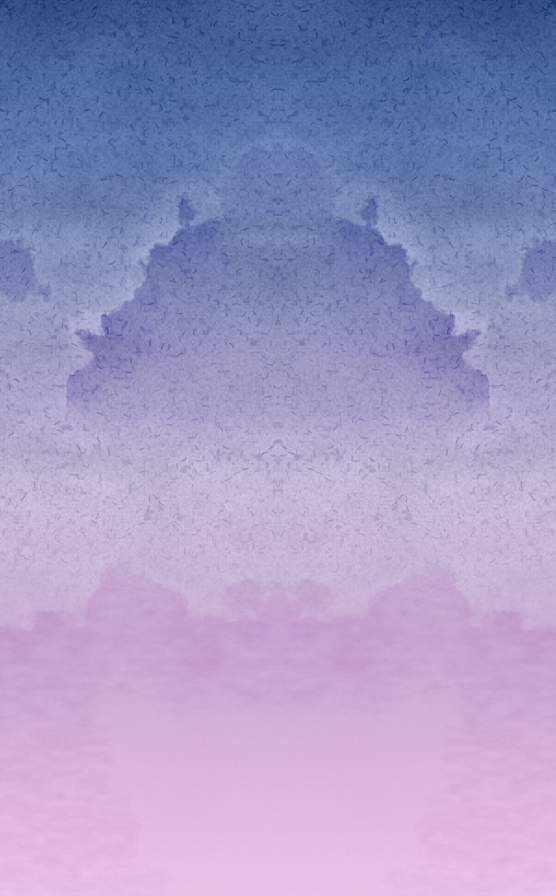
Give the GLSL for this background, as a WebGL 1 fragment shader.

```glsl
precision highp float;
// Mirrored watercolour sky: a vertical wash from blue through lilac to pink,
// cloud banks with ragged noisy rims that glow outside and fade inside,
// and a paper layer of grain, specks and short scattered fibres.
uniform vec2 u_resolution;

float hash(vec2 p) {
  vec3 q = fract(vec3(p.xyx) * 0.1031);
  q += dot(q, q.yzx + 33.33);
  return fract((q.x + q.y) * q.z);
}

float noise(vec2 p) {
  vec2 i = floor(p), f = fract(p);
  f = f * f * (3.0 - 2.0 * f);
  return mix(mix(hash(i), hash(i + vec2(1, 0)), f.x),
             mix(hash(i + vec2(0, 1)), hash(i + vec2(1, 1)), f.x), f.y);
}

// Layered noise centred on zero
float fbm(vec2 p) {
  float sum = 0.0, amp = 0.5;
  for (int i = 0; i < 5; i++) {
    sum += amp * (noise(p) - 0.5);
    p = mat2(1.6, 1.2, -1.2, 1.6) * p + 7.3;
    amp *= 0.55;
  }
  return sum;
}

float ramp(float a, float b, float x) { return clamp((x - a) / (b - a), 0.0, 1.0); }

// Vertical wash; t runs from the top to the bottom
vec3 wash(float t) {
  vec3 c = mix(vec3(0.25, 0.345, 0.565), vec3(0.305, 0.405, 0.625), ramp(0.0, 0.10, t));
  c = mix(c, vec3(0.385, 0.475, 0.67), ramp(0.10, 0.20, t));
  c = mix(c, vec3(0.475, 0.53, 0.70), ramp(0.20, 0.28, t));
  c = mix(c, vec3(0.595, 0.595, 0.75), ramp(0.28, 0.38, t));
  c = mix(c, vec3(0.67, 0.64, 0.785), ramp(0.38, 0.46, t));
  c = mix(c, vec3(0.755, 0.705, 0.83), ramp(0.46, 0.53, t));
  c = mix(c, vec3(0.78, 0.705, 0.835), ramp(0.53, 0.64, t));
  c = mix(c, vec3(0.79, 0.66, 0.825), ramp(0.64, 0.72, t));
  c = mix(c, vec3(0.83, 0.685, 0.85), ramp(0.72, 0.82, t));
  c = mix(c, vec3(0.875, 0.71, 0.88), ramp(0.82, 0.91, t));
  return mix(c, vec3(0.905, 0.745, 0.90), ramp(0.91, 1.0, t));
}

// Depth inside a rim: dense just within, fading over the given length
float bank(float d, float fade, float blur) {
  return smoothstep(-blur, blur, d) * exp(-max(d, 0.0) / fade);
}

// Light collecting just outside a rim
float halo(float d, float reach) {
  return smoothstep(0.008, -0.008, d) * exp(min(d, 0.0) / reach);
}

// Short randomly turned fibres of uneven strength, one per cell
float fibres(vec2 p) {
  float ink = 0.0;
  for (int j = -1; j <= 1; j++)
    for (int i = -1; i <= 1; i++) {
      vec2 cell = floor(p) + vec2(i, j);
      float h = hash(cell + 5.7), a = 6.283 * hash(cell + 19.1);
      vec2 q = p - cell - vec2(hash(cell + 2.3), hash(cell + 8.9));
      q = vec2(cos(a) * q.x + sin(a) * q.y, cos(a) * q.y - sin(a) * q.x);
      q.y += q.x * q.x * (hash(cell + 3.1) - 0.5) * 2.0;
      q.x -= clamp(q.x, -0.3 * h, 0.3 * h);
      ink = max(ink, h * h * smoothstep(0.14, 0.02, length(q)));
    }
  return ink;
}

void main() {
  vec2 uv = gl_FragCoord.xy / u_resolution;
  float t = 1.0 - uv.y, m = abs(uv.x - 0.5) * 2.0;
  vec2 p = vec2(m * 0.5, t * 1.61);
  float rough = fbm(p * 17.0), soft = fbm(p * vec2(5.0, 11.0) + 31.0);
  float wisp = fbm(p * vec2(14.0, 24.0) + 11.0);
  vec3 col = wash(t + 0.025 * soft);
  col += (0.06 * soft + 0.05 * wisp) * smoothstep(0.85, 0.5, t);

  // Dark corners of the top wash
  col -= 0.045 * smoothstep(0.09, 0.0, t + 0.05 * soft) * smoothstep(0.1, 0.4, m);

  // Central mountain of cloud with sloping shoulders
  float ridge = 0.247 + 0.163 * ramp(0.33, 0.74, m) + 0.3 * ramp(0.75, 0.86, m);
  float d = t - ridge + 0.11 * rough;
  float shoulder = smoothstep(0.10, 0.34, m);
  float base = smoothstep(0.48, 0.45, t + 0.05 * soft);
  float glow = smoothstep(0.12, 0.32, m) * smoothstep(1.0, 0.7, m) * smoothstep(0.44, 0.36, t);
  col += vec3(0.085, 0.08, 0.06) * halo(d, 0.045) * glow * (1.0 + 1.5 * wisp);
  col -= vec3(0.10, 0.11, 0.055) * bank(d, 0.15, 0.007) * mix(0.25, 1.0, shoulder)
       * base * (1.0 + 1.8 * wisp);

  // Domed crown above the shoulders
  vec2 k = vec2(m / 0.20, (t - 0.222) / 0.058);
  float dome = (1.0 - pow(dot(k * k, k * k), 0.25)) * 0.06 + 0.06 * rough;
  float upper = smoothstep(0.26, 0.215, t);
  col += vec3(0.08, 0.085, 0.065) * halo(dome, 0.016) * upper;
  col += vec3(0.03, 0.012, 0.02) * bank(dome, 0.05, 0.006) * upper;
  col += 0.045 * exp(-pow((t - 0.265 + 0.05 * wisp) / 0.016, 2.0)) * smoothstep(0.28, 0.0, m);
  col -= 0.035 * exp(-pow((t - 0.318 + 0.06 * wisp) / 0.03, 2.0)) * smoothstep(0.35, 0.0, m);

  // Side puffs entering from both edges
  float puff = 0.05 * (1.0 - length(vec2((m - 1.0) / 0.17, (t - 0.305) / 0.042))) + 0.12 * rough;
  col += vec3(0.06, 0.055, 0.04) * halo(puff, 0.02) * (1.0 + 1.5 * wisp);
  col -= vec3(0.065, 0.075, 0.03) * smoothstep(-0.004, 0.02, puff);

  // Pink bank: a low centre, two raised lobes and drooping sides
  float crest = 0.692 - 0.068 * exp(-pow((m - 0.54) / 0.17, 2.0))
              - 0.024 * smoothstep(0.26, 0.14, m);
  float low = t - crest + 0.10 * rough;
  col += vec3(0.012, 0.018, 0.012) * halo(low, 0.03);
  col -= vec3(0.025, 0.056, 0.025) * bank(low, 0.08, 0.011) * (1.0 + 1.5 * wisp);

  // Smooth pale pool narrowing to the bottom
  float side = 0.66 - 0.29 * ramp(0.78, 1.0, t);
  float pool = smoothstep(0.03, -0.03, m - side + 0.25 * rough)
             * smoothstep(0.77, 0.80, t + 0.06 * rough);
  col += vec3(0.01, 0.015, 0.01) * pool;

  // Paper: fine ripples low down, grain, specks and fibres higher up
  float paper = smoothstep(0.72, 0.55, t);
  float ripple = fbm(p * vec2(35.0, 90.0));
  col += 0.06 * ripple * smoothstep(0.60, 0.72, t) * (1.0 - pool);
  col += (noise(p * 300.0) - 0.5) * mix(0.01, 0.07, paper);
  float specks = smoothstep(0.68, 0.95, noise(p * 150.0 + 4.0));
  float ink = max(fibres(p * 58.0), 0.55 * specks);
  col -= vec3(0.15, 0.14, 0.09) * ink * paper * (0.9 + wisp);
  gl_FragColor = vec4(clamp(col + 0.012 * paper, 0.0, 1.0), 1.0);
}
```
